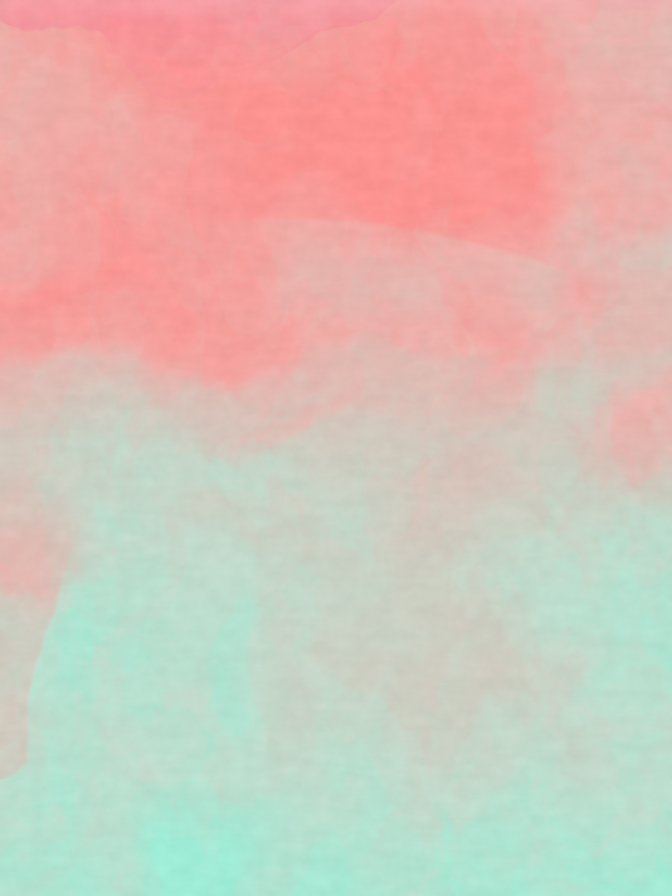
This background is drawn by a WebGL 1 fragment shader. Its source:

```glsl
precision highp float;
// Watercolour wash running from coral at the top to mint at the bottom.
// A single warmth field (0 mint, 1 coral) is built from a vertical falloff,
// noise-warped pools, drips and wet edges, then coloured by a five-step ramp.
uniform vec2 u_resolution;

const vec3 MINT  = vec3(0.62, 0.925, 0.84);
const vec3 SAGE  = vec3(0.75, 0.86, 0.80);
const vec3 BEIGE = vec3(0.83, 0.775, 0.735);
const vec3 BLUSH = vec3(0.935, 0.68, 0.66);
const vec3 CORAL = vec3(0.985, 0.575, 0.565);
const vec3 PINK  = vec3(0.96, 0.52, 0.61);
const float WARP = 0.20;       // how ragged the pools are
const float MOTTLE = 0.16;     // cloudy variation of warmth
const float WET_EDGE = 0.055;  // strength of the dried wash borders
const float GRAIN = 0.060;     // paper texture

float hash(vec2 p) {
  return fract(sin(dot(p, vec2(12.9898, 78.233))) * 4375.85);
}

float noise(vec2 p) {
  vec2 i = floor(p), f = fract(p);
  f = f * f * (3.0 - 2.0 * f);
  return mix(mix(hash(i), hash(i + vec2(1, 0)), f.x),
             mix(hash(i + vec2(0, 1)), hash(i + vec2(1, 1)), f.x), f.y);
}

float fbm(vec2 p) {
  float sum = 0.0, amp = 0.5;
  for (int i = 0; i < 5; i++) {
    sum += amp * noise(p);
    p = mat2(1.6, 1.2, -1.2, 1.6) * p + 17.3;
    amp *= 0.5;
  }
  return sum - 0.484;
}

// Soft elliptical pool of pigment
float pool(vec2 p, vec2 centre, vec2 radius) {
  return 1.0 - smoothstep(0.25, 1.1, length((p - centre) / radius));
}

// Pointed streak that widens downward from its tip and fades at its foot
float spire(vec2 p, vec2 tip, float width, float len) {
  float s = (p.y - tip.y) / len;
  float edge = width * sqrt(clamp(s, 0.0, 1.0)) - abs(p.x - tip.x);
  return smoothstep(-0.004, 0.012, edge) * smoothstep(0.0, 0.08, s)
       * (1.0 - smoothstep(0.3, 1.0, s));
}

// Overlapping washes: crisp on the outer border, fading inward
float wetEdges(vec2 sheet, vec2 rag) {
  float sum = 0.0;
  for (int i = 0; i < 4; i++) {
    float k = float(i);
    float n = fbm(sheet * vec2(1.5, 1.0) * (0.8 + 0.35 * k) + 0.5 * rag + 23.0 * k);
    float sgn = 1.0 - 2.0 * mod(k, 2.0);
    sum += sgn * smoothstep(0.0, 0.03, n) * exp(-9.0 * max(n, 0.0));
  }
  return sum;
}

// Vertical falloff with one crisper tide line
float baseWarmth(float y, float rag) {
  return 0.88 - 0.10 * smoothstep(0.22, 0.36, y)
       - 0.16 * smoothstep(0.388, 0.425, y + rag)
       - 0.27 * smoothstep(0.40, 0.58, y)
       - 0.07 * smoothstep(0.55, 0.70, y) - 0.15 * smoothstep(0.78, 1.0, y);
}

float upperPools(vec2 p, vec2 q) {
  float w = 0.12 * pool(q, vec2(0.55, 0.15), vec2(0.42, 0.18));
  w -= 0.12 * pool(q, vec2(0.09, 0.15), vec2(0.22, 0.11));
  w -= 0.08 * pool(q, vec2(0.03, 0.26), vec2(0.13, 0.09));
  w += 0.11 * pool(q, vec2(0.13, 0.36), vec2(0.30, 0.09));
  w += 0.10 * pool(q, vec2(0.74, 0.375), vec2(0.12, 0.07));
  w -= 0.17 * pool(q, vec2(0.96, 0.36), vec2(0.22, 0.12));
  // Paler right-hand strip and the sweeping edge under the coral
  w -= 0.15 * smoothstep(0.79, 0.88, q.x) * (1.0 - smoothstep(0.26, 0.34, p.y));
  float below = p.y - 0.242 - 0.33 * (p.x - 0.42) * (p.x - 0.42);
  float span = smoothstep(0.34, 0.46, q.x) * (1.0 - smoothstep(0.80, 0.87, p.x));
  return w - 0.12 * span * smoothstep(-0.002, 0.006, below)
           * (1.0 - smoothstep(0.05, 0.16, below));
}

float lowerPools(vec2 p, vec2 q) {
  float w = -0.13 * pool(q, vec2(0.20, 0.51), vec2(0.16, 0.08));
  w -= 0.10 * pool(q, vec2(0.40, 0.52), vec2(0.14, 0.05));
  w += 0.08 * pool(q, vec2(0.45, 0.475), vec2(0.16, 0.03));
  w += 0.09 * pool(q, vec2(0.72, 0.57), vec2(0.24, 0.07));
  w += 0.16 * pool(q, vec2(0.99, 0.50), vec2(0.11, 0.07));
  w += 0.18 * pool(q, vec2(0.01, 0.58), vec2(0.13, 0.13));
  w -= 0.07 * pool(q, vec2(0.92, 0.68), vec2(0.20, 0.17));
  w -= 0.07 * pool(q, vec2(0.22, 0.74), vec2(0.22, 0.17));
  w += 0.11 * pool(q, vec2(0.62, 0.73), vec2(0.24, 0.17));
  w += 0.07 * pool(q, vec2(0.70, 0.85), vec2(0.10, 0.10));
  w += 0.06 * pool(q, vec2(0.17, 0.92), vec2(0.10, 0.10));
  w -= 0.10 * pool(q, vec2(0.32, 0.96), vec2(0.13, 0.09));
  // Mint spires, then the warm drip down the left margin
  vec2 s = mix(p, q, 0.5);
  w -= 0.07 * spire(s, vec2(0.12, 0.625), 0.07, 0.26);
  w -= 0.07 * spire(s, vec2(0.36, 0.67), 0.06, 0.25);
  w -= 0.05 * spire(s, vec2(0.17, 0.46), 0.03, 0.22);
  float dripEdge = mix(0.10, 0.038, smoothstep(0.60, 0.80, p.y));
  dripEdge *= sqrt(clamp((0.869 - p.y) / 0.02, 0.0, 1.0));
  float drip = 1.0 - smoothstep(-0.008, 0.004, mix(p.x, q.x, 0.2) - dripEdge);
  return w + 0.20 * drip * smoothstep(0.54, 0.68, p.y) * step(p.y, 0.869);
}

vec3 ramp(float w) {
  float s = clamp(w, 0.0, 1.0) * 4.0;
  vec3 c = mix(MINT, SAGE, min(s, 1.0));
  c = mix(c, BEIGE, clamp(s - 1.0, 0.0, 1.0));
  c = mix(c, BLUSH, clamp(s - 2.0, 0.0, 1.0));
  return mix(c, CORAL, clamp(s - 3.0, 0.0, 1.0));
}

void main() {
  vec2 p = gl_FragCoord.xy / u_resolution;
  p.y = 1.0 - p.y;                         // measured down from the top
  vec2 sheet = p * vec2(3.0, 4.0);
  vec2 rag = vec2(fbm(sheet * 2.0 + 4.0), fbm(sheet * 2.0 + 41.0));
  vec2 q = p + WARP * rag * vec2(1.0, 0.8);
  float warmth = baseWarmth(p.y, 0.11 * rag.y) + upperPools(p, q) + lowerPools(p, q);
  warmth += MOTTLE * fbm(sheet * 2.4 + rag + 80.0) + WET_EDGE * wetEdges(sheet, rag);
  vec3 color = ramp(warmth);
  // Pink bloom at the top with a darker dried rim
  float bloom = 0.11 - 0.42 * abs(p.x - 0.29) + 0.16 * rag.x - p.y;
  float inside = smoothstep(-0.002, 0.003, bloom);
  float rim = inside * (1.0 - smoothstep(0.0, 0.012, bloom));
  float depth = 1.0 - smoothstep(0.0, 0.09, p.y);
  color = mix(color, PINK, inside * (0.08 + 0.32 * depth) + 0.14 * rim);
  color = mix(color, vec3(0.97, 0.68, 0.70), 0.4 * (1.0 - smoothstep(0.0, 0.025, p.y)));
  color += GRAIN * (0.7 * fbm(sheet * 18.0) + 0.4 * fbm(sheet * vec2(7.0, 32.0)));
  gl_FragColor = vec4(color, 1.0);
}
```
